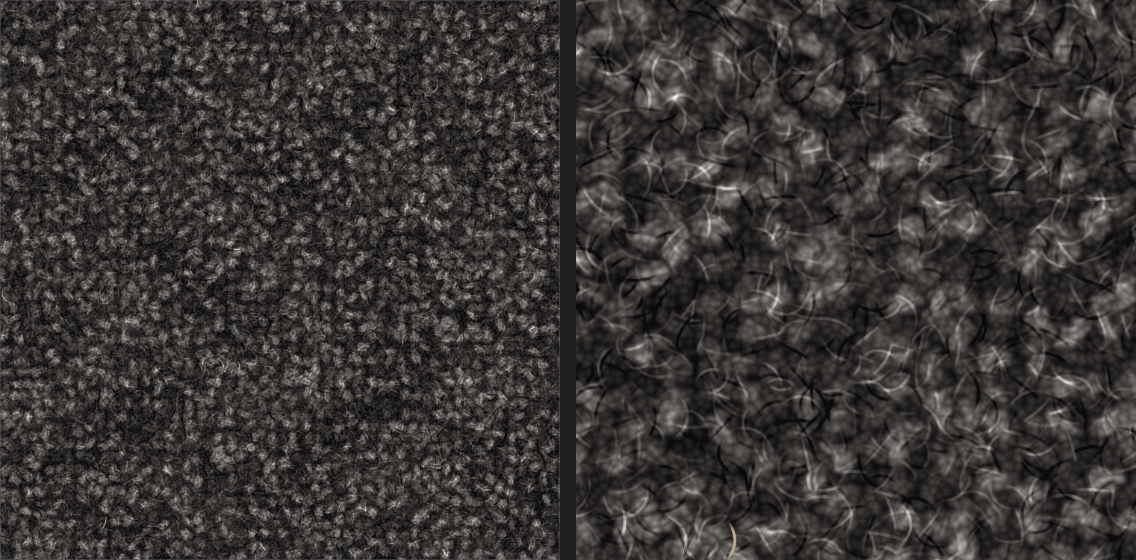
Left, the full canvas; right, a detail of the centre.
A WebGL 1 fragment shader for this texture:

```glsl
precision highp float;
uniform vec2 u_resolution;

const float TUFT_COUNT = 52.0;              // tufts across the canvas
const vec2 TUFT_RADII = vec2(0.90, 0.62);   // in tuft cells
const float TUFT_GAIN = 0.38;
const float STRAND_FREQ = 17.0;
const float STRAND_DEPTH = 0.17;
const float FIBRE_COUNT = 50.0;             // fibre cells across, per layer
const int FIBRE_LAYERS = 5;
const float FIBRE_HALF_WIDTH = 0.0009;
const float FIBRE_DARK = -0.15;
const float FIBRE_LIGHT = 0.19;
const float FLECK_CHANCE = 0.0003;
const float GRAIN_COUNT = 190.0;
const float GRAIN_GAIN = 0.18;
const float SHADOW_TONE = 0.100;
const float DARKEST_TONE = 0.045;
const float MOTTLE_GAIN = 0.011;
const vec3 WARM_TINT = vec3(0.010, -0.001, -0.010);
const vec3 SHADE_TINT = vec3(0.004, -0.002, 0.000);
const vec3 FLECK_COLOUR = vec3(0.72, 0.67, 0.55);
const vec3 EDGE_COLOUR = vec3(0.36, 0.36, 0.39);

vec3 hash3(vec2 p) {
  vec3 q = fract(p.xyx * vec3(0.1031, 0.1030, 0.0973));
  q += dot(q, q.yxz + 33.33);
  return fract((q.xxy + q.yzz) * q.zyx);
}

vec2 rotate(vec2 p, float angle) {
  float c = cos(angle), s = sin(angle);
  return vec2(c * p.x + s * p.y, c * p.y - s * p.x);
}

// Ragged wobble that frays the tuft outlines
vec2 fray(vec2 p) {
  vec2 a = sin(p.yx * vec2(173.0, 191.0) + 2.5 * sin(p * vec2(97.0, 83.0)));
  vec2 b = sin(p.yx * vec2(419.0, 383.0) + 3.0 * sin(p * vec2(211.0, 239.0)));
  return p + 0.0019 * a + 0.0010 * b;
}

// Overlapping oval tufts, each striped along its own direction
float tufts(vec2 p) {
  p *= TUFT_COUNT;
  vec2 cell = floor(p);
  float shade = 0.0;
  for (int j = -1; j <= 1; j++) {
    for (int i = -1; i <= 1; i++) {
      vec2 id = cell + vec2(float(i), float(j));
      vec3 place = hash3(id + 11.0);
      vec3 look = hash3(id + 87.0);
      vec2 q = rotate(p - id - 0.15 - 0.7 * place.xy, place.z * 6.2832);
      float bump = 1.0 - smoothstep(0.1, 1.0, length(q / TUFT_RADII));
      float strand = sin(q.y * STRAND_FREQ + 2.0 * sin(q.x * 4.0) + look.y * 6.28);
      float brightness = mix(0.16, 1.0, pow(look.x, 1.25));
      shade = max(shade, bump * brightness * (1.0 + STRAND_DEPTH * strand));
    }
  }
  return shade;
}

// Curved loose hairs: x is the tone change, y the cover of pale flecks
vec2 fibres(vec2 p, float pixel) {
  vec2 result = vec2(0.0);
  float blur = 0.75 * pixel;
  for (int layer = 0; layer < FIBRE_LAYERS; layer++) {
    float seed = float(layer) * 61.0;
    vec2 g = rotate(p, float(layer) * 1.1) * FIBRE_COUNT + seed;
    vec2 cell = floor(g);
    for (int j = -1; j <= 1; j++) {
      for (int i = -1; i <= 1; i++) {
        vec2 id = cell + vec2(float(i), float(j));
        vec3 place = hash3(id + seed);
        vec3 look = hash3(id + seed + 229.0);
        vec2 q = rotate(g - id - place.xy, place.z * 6.2832);
        float bend = 1.8 * (look.x - 0.5);
        float slope = 2.0 * bend * q.x;
        float away = abs(q.y - bend * q.x * q.x) / sqrt(1.0 + slope * slope);
        float line = 1.0 - smoothstep(FIBRE_HALF_WIDTH - blur,
                                      FIBRE_HALF_WIDTH + blur, away / FIBRE_COUNT);
        float reach = mix(0.35, 0.8, look.y);
        line *= 1.0 - smoothstep(0.4 * reach, reach, abs(q.x));
        result.x += line * mix(FIBRE_DARK, FIBRE_LIGHT, look.z);
        result.y = max(result.y, line * step(look.z, FLECK_CHANCE));
      }
    }
  }
  return result;
}

// Cellular distance used as fine wool grain
float grain(vec2 p) {
  p *= GRAIN_COUNT;
  vec2 cell = floor(p);
  float nearest = 2.0;
  for (int j = -1; j <= 1; j++) {
    for (int i = -1; i <= 1; i++) {
      vec2 id = cell + vec2(float(i), float(j));
      nearest = min(nearest, length(p - id - hash3(id + 401.0).xy));
    }
  }
  return 0.45 - nearest;
}

void main() {
  vec2 uv = gl_FragCoord.xy / u_resolution.y;
  float pixel = 1.0 / u_resolution.y;

  // Pile tone
  vec2 hairs = fibres(uv, pixel);
  float mottle = sin(uv.x * 17.0 + 2.0 * sin(uv.y * 11.0))
               + sin(uv.y * 23.0 + 2.0 * sin(uv.x * 14.0 + 1.0));
  float tone = SHADOW_TONE + TUFT_GAIN * tufts(fray(uv));
  tone += (hairs.x + GRAIN_GAIN * grain(uv)) * (0.55 + 2.0 * tone);
  tone = max(tone + MOTTLE_GAIN * mottle, DARKEST_TONE);

  // Near-neutral shadows, warm lit wool, stray flecks
  vec3 colour = tone + mix(SHADE_TINT, WARM_TINT, smoothstep(0.06, 0.22, tone));
  colour = mix(colour, FLECK_COLOUR, hairs.y);

  // Pale cut rim
  vec2 inset = min(gl_FragCoord.xy, u_resolution - gl_FragCoord.xy) * pixel;
  float rim = 1.0 - smoothstep(0.0005, 0.003, min(inset.x, inset.y));
  gl_FragColor = vec4(mix(colour, EDGE_COLOUR, 0.5 * rim), 1.0);
}
```
